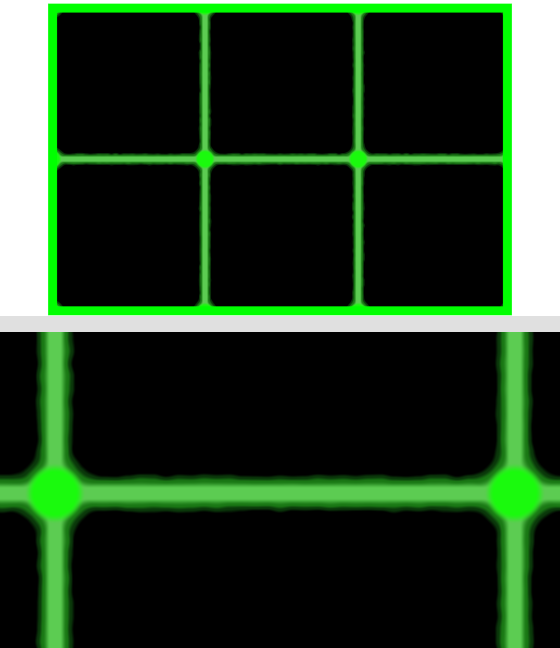
Top, the full canvas; bottom, a detail of the centre.
Give the GLSL for this pattern, as a WebGL 2 fragment shader.

```glsl
#version 300 es
precision highp float;
uniform vec2 u_resolution;
out vec4 fragColor;

// Lengths are fractions of the canvas height, measured from its centre
const vec2 FRAME_CENTER = vec2(0.0, -0.0046);
const vec2 FRAME_HALF = vec2(0.7338, 0.4931);
const float FRAME_WIDTH = 0.0283;
const vec2 GRID_ORIGIN = vec2(-0.2373, -0.0035);
const float PITCH = 0.485;
const vec2 LAST_LINE = vec2(1.0, 0.0);   // highest inner line index per axis
const float CORE_HALF = 0.0050;
const float MID_HALF = 0.0125;
const float GLOW_HALF = 0.0205;
const float NODE_RADIUS = 0.0215;
const float NODE_GLOW = 0.0420;
const float BLEND = 0.010;
const float WEAR = 0.0035;

const vec3 PAPER = vec3(1.0);
const vec3 BLACK = vec3(0.0);
const vec3 FRAME_GREEN = vec3(0.0, 1.0, 0.0);
const vec3 NODE_GREEN = vec3(0.10, 0.98, 0.05);
const vec3 CORE_GREEN = vec3(0.36, 0.80, 0.32);
const vec3 MID_GREEN = vec3(0.10, 0.47, 0.08);
const vec3 DARK_GREEN = vec3(0.04, 0.22, 0.04);

float hash(vec2 p) {
    p = fract(p * vec2(0.1031, 0.1137));
    p += dot(p, p.yx + 33.33);
    return fract((p.x + p.y) * p.x * 43.7);
}

float noise(vec2 p) {
    vec2 i = floor(p), f = fract(p);
    f = f * f * (3.0 - 2.0 * f);
    return mix(mix(hash(i), hash(i + vec2(1, 0)), f.x),
               mix(hash(i + vec2(0, 1)), hash(i + vec2(1, 1)), f.x), f.y);
}

float boxDistance(vec2 p, vec2 halfSize) {
    vec2 d = abs(p) - halfSize;
    return length(max(d, 0.0)) + min(max(d.x, d.y), 0.0);
}

float smoothMin(float a, float b, float k) {
    float h = max(k - abs(a - b), 0.0) / k;
    return min(a, b) - 0.25 * k * h * h;
}

// Colour across a glowing line, from its axis outwards
vec3 glowRamp(float d) {
    vec3 color = mix(CORE_GREEN, MID_GREEN, smoothstep(CORE_HALF, MID_HALF, d));
    color = mix(color, DARK_GREEN, smoothstep(MID_HALF, 0.0165, d));
    return mix(color, BLACK, smoothstep(0.0165, GLOW_HALF, d));
}

void main() {
    float pixel = 1.0 / u_resolution.y;
    vec2 p = (gl_FragCoord.xy - 0.5 * u_resolution) * pixel;
    vec2 grid = (p - GRID_ORIGIN) / PITCH;

    // Inner grid lines, with slightly ragged outer glow
    vec2 lineId = clamp(round(grid), vec2(0.0), LAST_LINE);
    vec2 axis = abs(grid - lineId) * PITCH;
    float lineDist = min(axis.x, axis.y);
    float ragged = (noise(p * 75.0 + 90.0) - 0.5) * WEAR;
    lineDist += ragged * smoothstep(CORE_HALF, GLOW_HALF, lineDist);

    // Nodes at every crossing, including those half under the frame
    float nodeDist = length(grid - round(grid)) * PITCH;
    float nodeAsLine = CORE_HALF + (nodeDist - NODE_RADIUS)
                     * (GLOW_HALF - CORE_HALF) / (NODE_GLOW - NODE_RADIUS);
    vec3 color = glowRamp(smoothMin(lineDist, max(nodeAsLine, 0.0), BLEND));
    color = mix(NODE_GREEN, color, smoothstep(NODE_RADIUS, NODE_RADIUS + 0.011, nodeDist));

    // Solid frame, then the surrounding paper
    float frame = boxDistance(p - FRAME_CENTER, FRAME_HALF);
    float inner = boxDistance(p - FRAME_CENTER, FRAME_HALF - FRAME_WIDTH);
    color = mix(color, FRAME_GREEN, smoothstep(-0.7 * pixel, 0.7 * pixel, inner));
    color = mix(color, PAPER, smoothstep(-0.7 * pixel, 0.7 * pixel, frame));
    fragColor = vec4(color, 1.0);
}
```
